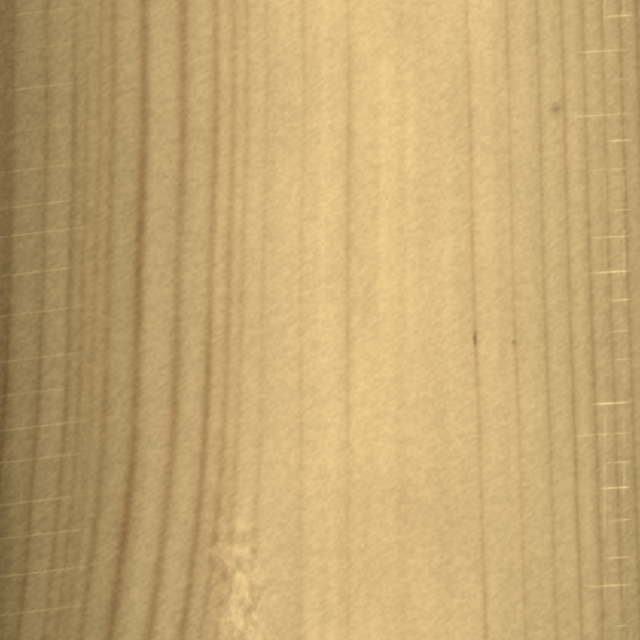
Reproduce this texture procedurally as a WebGL 2 fragment shader.

```glsl
#version 300 es
precision highp float;
// Planed softwood board: bent growth rings, pale heart, fine fuzz and saw marks.
uniform vec2 u_resolution;
out vec4 fragColor;

float hash(vec2 p) {
  vec3 q = fract(vec3(p.xyx) * 0.1031);
  q += dot(q, q.yzx + 33.33);
  return fract((q.x + q.y) * q.z);
}

float noise(vec2 p) {
  vec2 i = floor(p), f = fract(p);
  f = f * f * (3.0 - 2.0 * f);
  return mix(mix(hash(i), hash(i + vec2(1, 0)), f.x),
             mix(hash(i + vec2(0, 1)), hash(i + vec2(1, 1)), f.x), f.y);
}

float fbm(vec2 p) {
  float sum = 0.0, amp = 0.5;
  for (int i = 0; i < 4; i++) {
    sum += amp * noise(p);
    p = mat2(1.6, 1.2, -1.2, 1.6) * p + 7.3;
    amp *= 0.5;
  }
  return sum;
}

float bell(float d, float width) {
  return exp(-d * d / (width * width));
}

// Dark core with a softer halo
float ring(float d, float width) {
  return 0.6 * bell(d, width) + 0.4 * bell(d, width * 2.6);
}

// Thin, nearly level scratches, one per jittered row
float scratches(vec2 p, float rows, float seed) {
  float y = p.y * rows, id = floor(y);
  float centre = 0.5 + 0.4 * (hash(vec2(id, seed)) - 0.5);
  float strength = 0.3 + 0.7 * hash(vec2(id, seed + 5.0));
  return strength * bell((fract(y) - centre) / rows, 0.0019);
}

// Soft upright fleck
float fleck(vec2 p, vec2 centre, vec2 size) {
  vec2 d = (p - centre) / size;
  return exp(-dot(d, d));
}

// Growth rings on both sides of the heart
float growthRings(float x) {
  float sum = 0.0, pos = 0.545;
  for (int i = 0; i < 14; i++) {
    float k = float(i), band = bell(pos - 0.26, 0.11);
    float vary = 0.7 + 0.6 * hash(vec2(k, 3.0));
    sum += ring(x - pos, 0.0042 + 0.0035 * band) * (0.045 + 0.075 * band) * vary;
    pos -= max(0.02, 0.047 + 0.025 * cos(k * 1.05) - 0.0017 * k);
  }
  pos = 0.73;
  for (int i = 0; i < 8; i++) {
    float k = float(i);
    sum += ring(x - pos, 0.0035) * (0.05 + 0.03 * hash(vec2(k, 9.0)));
    pos += 0.025 + 0.037 * exp(-0.5 * k);
  }
  return sum;
}

void main() {
  vec2 uv = gl_FragCoord.xy / u_resolution;
  float fall = 1.0 - uv.y;

  // Rings spread outward toward the lower edge
  float x = uv.x + 0.05 * fall * fall * fall * (1.0 - smoothstep(0.3, 0.5, uv.x))
          - 0.03 * fall * smoothstep(0.6, 0.75, uv.x);
  x += 0.007 * (noise(vec2(uv.x * 5.0, uv.y * 3.5)) - 0.5);
  float rings = growthRings(x) * (0.7 + 0.6 * noise(vec2(x * 30.0, uv.y * 5.0)));

  // Bright heart falling off to the sides
  float side = uv.x - 0.6;
  float heart = bell(side, 0.17);
  float tone = 0.885 - 0.93 * side * side - 0.03 * fall * fall;
  tone -= 0.05 * (1.0 - smoothstep(0.0, 0.03, uv.x));
  tone += (0.03 + 0.09 * heart) * (fbm(uv * vec2(11.0, 6.0) + 4.0) - 0.47);
  tone += 0.04 * (noise(vec2(x * 75.0, uv.y * 1.5)) - 0.5);

  // Slanted fuzz and fine grain
  vec2 slant = vec2(uv.x + uv.y * 0.75, uv.y - uv.x * 0.75);
  tone += 0.045 * (noise(slant * vec2(75.0, 170.0)) - 0.5);
  tone += 0.045 * (noise(uv * 210.0) - 0.5);
  tone -= rings;

  // Long faint scratches on the left, short saw marks on the right
  float leftSide = 1.0 - smoothstep(0.09, 0.16, uv.x);
  tone += 0.08 * leftSide * scratches(uv - vec2(0.0, uv.x * 0.12), 17.0, 2.0);
  vec2 sawn = uv - vec2(0.0, 0.06 * (uv.x - 0.9));
  float start = 0.88 + 0.07 * hash(vec2(floor(sawn.y * 20.0), 6.0));
  float reach = smoothstep(start, start + 0.03, uv.x) * (1.0 - smoothstep(0.975, 0.99, uv.x));
  float saw = reach * scratches(sawn, 20.0, 8.0);
  float ticks = bell(uv.x - 0.945, 0.002) + bell(uv.x - 0.975, 0.002);
  saw += 0.3 * ticks * smoothstep(0.5, 0.75, noise(uv * vec2(9.0, 24.0)));
  tone += 0.2 * saw * (0.6 + 0.7 * noise(uv * 90.0));

  // Torn glossy patch at the lower edge, plus small dark specks
  float torn = fleck(uv, vec2(0.385 - 0.15 * uv.y, 0.07), vec2(0.04, 0.14));
  tone += torn * (0.03 + 0.42 * (fbm(uv * vec2(75.0, 50.0)) - 0.47));
  tone -= 0.22 * fleck(uv, vec2(0.742, 0.47), vec2(0.003, 0.009));
  tone -= 0.12 * fleck(uv, vec2(0.803, 0.465), vec2(0.003, 0.005));
  tone -= 0.13 * fleck(uv, vec2(0.868, 0.83), vec2(0.009, 0.008));

  vec3 color = mix(vec3(0.56, 0.47, 0.31), vec3(0.89, 0.77, 0.54), (tone - 0.56) / 0.33);
  color -= rings * vec3(-0.1, 0.15, 0.2);
  color += vec3(0.012, -0.003, -0.008) * (heart - 0.4);
  fragColor = vec4(clamp(color, 0.0, 1.0), 1.0);
}
```
